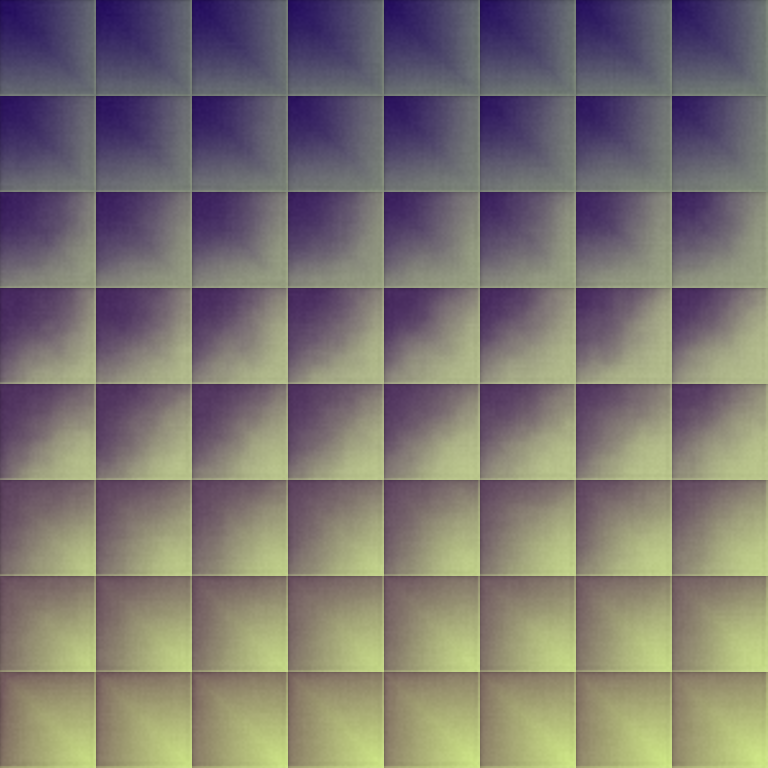
A Shadertoy shader for this pattern:

```glsl
// An 8 x 8 sheet of shaded square tiles, each lit from its lower right corner.
// Down the rows the shading turns from max(x, y), a dark diagonal valley, through
// a diagonal split to min(x, y), a bright ridge, while the colours warm up.

const float TILES = 8.0;
const float SEAM_WIDTH = 0.013;    // in tile widths
const float SEAM_LIGHT = 0.30;
const float EDGE_SHADE = 0.16;
const float COLUMN_LIFT = 0.10;    // extra light from left to right
const float SMOKE = 0.13;
const float GRAIN = 0.022;
const int SAMPLES = 2;             // per axis

const vec3 NAVY  = vec3(0.14, 0.05, 0.37);
const vec3 PLUM  = vec3(0.28, 0.16, 0.37);
const vec3 UMBER = vec3(0.46, 0.36, 0.37);
const vec3 SLATE = vec3(0.45, 0.49, 0.46);
const vec3 SAGE  = vec3(0.73, 0.77, 0.56);
const vec3 LIME  = vec3(0.82, 0.92, 0.53);

float hash(vec2 p) {
    vec3 q = fract(vec3(p.xyx) * 0.1031);
    q += dot(q, q.yzx + 33.33);
    return fract((q.x + q.y) * q.z);
}

float noise(vec2 p) {
    vec2 i = floor(p), f = fract(p);
    f = f * f * (3.0 - 2.0 * f);
    return mix(mix(hash(i), hash(i + vec2(1, 0)), f.x),
               mix(hash(i + vec2(0, 1)), hash(i + vec2(1, 1)), f.x), f.y);
}

// Three-stop gradient over 0..1.
vec3 ramp(vec3 a, vec3 b, vec3 c, float t) {
    return t < 0.5 ? mix(a, b, smoothstep(0.0, 0.5, t)) : mix(b, c, 2.0 * t - 1.0);
}

// Light level inside a tile; q runs right and down, row runs 0..1.
float tileShade(vec2 q, float row, float column, float smoke) {
    float valley = max(q.x, q.y);
    float ridge = min(q.x, q.y);
    float level = mix(valley, ridge, mix(0.06, 0.86, row));
    float middle = 1.0 - abs(2.0 * row - 1.0);
    level += smoke * (0.25 + 0.75 * middle) + COLUMN_LIFT * (column - 0.5);
    level = clamp(level, 0.0, 1.0);
    level = mix(level, smoothstep(0.12, 0.86, level), 0.75 * middle);
    return pow(level, mix(1.4, 0.75, row));
}

// Canvas position with y pointing down, 0..1 on both axes.
vec3 sheet(vec2 p) {
    vec2 grid = p * TILES;
    vec2 cell = clamp(floor(grid), 0.0, TILES - 1.0);
    vec2 q = grid - cell;
    vec2 place = cell / (TILES - 1.0);

    // Soft smoke, different in every tile
    vec2 drift = q * 3.0 + cell * 17.0;
    float smoke = SMOKE * (0.65 * noise(drift) + 0.35 * noise(drift * 2.7) - 0.5);

    float level = tileShade(q, place.y, place.x, smoke);
    vec3 dark = ramp(NAVY, PLUM, UMBER, place.y);
    vec3 light = ramp(SLATE, SAGE, LIME, place.y);
    vec3 color = mix(dark, light, level);

    // Dark left and top edges, faint band before the pale right and bottom seams
    vec2 near = exp(-q / 0.018);
    color *= 1.0 - EDGE_SHADE * max(near.x, near.y);
    vec2 band = smoothstep(0.92, 0.95, q) * (1.0 - smoothstep(0.96, 0.985, q));
    color *= 1.0 - 0.025 * max(band.x, band.y);
    vec2 seam = smoothstep(1.0 - 2.0 * SEAM_WIDTH, 1.0 - SEAM_WIDTH, q);
    vec3 seamColor = mix(light, SAGE, 0.35);
    color = mix(color, seamColor, SEAM_LIGHT * max(seam.x, seam.y));

    // Fine grain and slight woven streaks
    float grain = noise(p * 300.0) - 0.5;
    float weave = noise(vec2(p.x * 260.0, p.y * 20.0))
                + noise(vec2(p.x * 20.0, p.y * 260.0)) - 1.0;
    return color + GRAIN * (grain + 0.5 * weave);
}

void mainImage(out vec4 fragColor, in vec2 fragCoord) {
    vec3 sum = vec3(0.0);
    for (int j = 0; j < SAMPLES; j++) {
        for (int i = 0; i < SAMPLES; i++) {
            vec2 jitter = (vec2(i, j) + 0.5) / float(SAMPLES) - 0.5;
            vec2 p = (fragCoord + jitter) / iResolution.xy;
            sum += sheet(vec2(p.x, 1.0 - p.y));
        }
    }
    fragColor = vec4(sum / float(SAMPLES * SAMPLES), 1.0);
}
```
